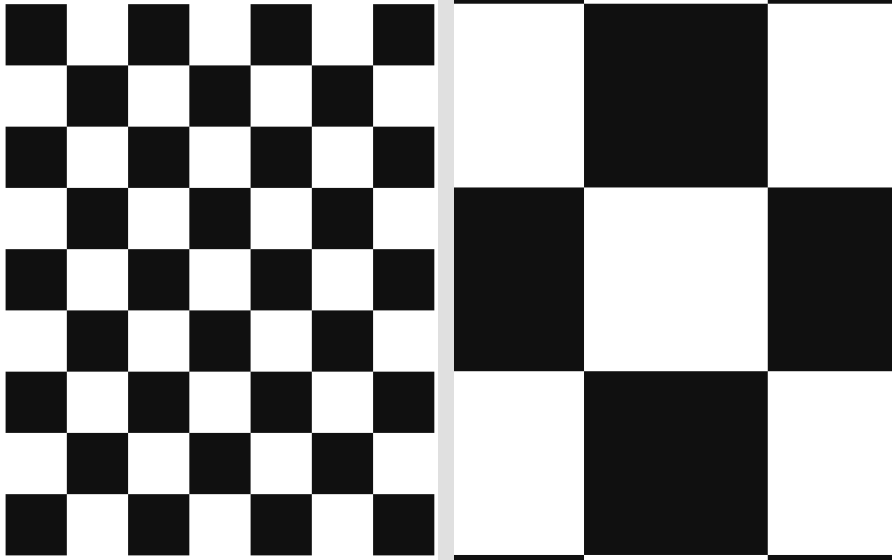
Left, the full canvas; right, a detail of the centre.
Give the GLSL for this pattern, as a WebGL 2 fragment shader.

```glsl
#version 300 es
precision highp float;
// Checkerboard of 7 by 9 near-black and white squares with a thin white margin.

uniform vec2 u_resolution;
out vec4 outColor;

// Integral of a square wave: rises over even squares, falls over odd ones
vec2 triangleWave(vec2 x) {
    return 1.0 - abs(mod(x, 2.0) - 1.0);
}

void main() {
    // Board coordinates: one unit per square, (0, 0) at the lower left corner
    float square = 0.109375;
    vec2 origin = vec2(0.00998, 0.0082);
    vec2 p = (gl_FragCoord.xy / u_resolution.y - origin) / square;
    float pixel = 1.0 / (u_resolution.y * square);

    // Pixel footprint, cut off at the edges of the board
    vec2 board = vec2(7.0, 9.0);
    vec2 low = clamp(p - 0.5 * pixel, vec2(0.0), board);
    vec2 high = clamp(p + 0.5 * pixel, vec2(0.0), board);

    // Exact box filter of the board area and of the alternating squares
    vec2 inside = (high - low) / pixel;
    vec2 wave = (triangleWave(high) - triangleWave(low)) / pixel;
    float dark = 0.5 * (inside.x * inside.y + wave.x * wave.y);

    vec3 white = vec3(1.0);
    vec3 black = vec3(0.063);
    outColor = vec4(mix(white, black, clamp(dark, 0.0, 1.0)), 1.0);
}
```
